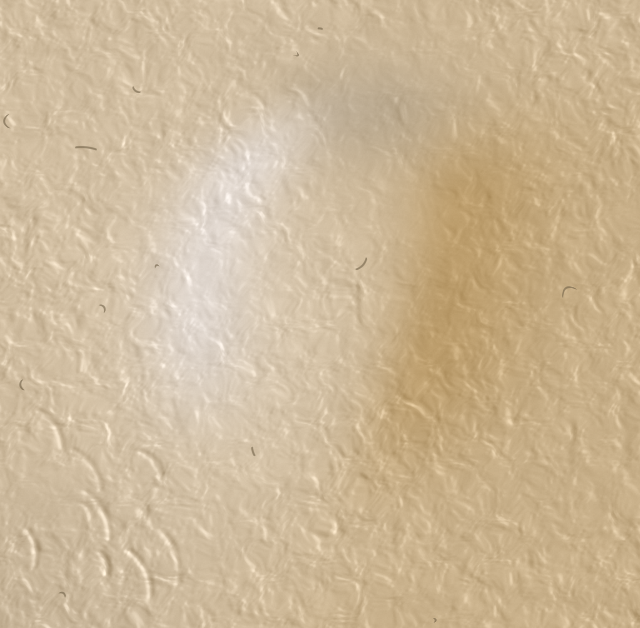
This texture is drawn by a WebGL 2 fragment shader. Its source:

```glsl
#version 300 es
precision highp float;
// Painted plaster wall with a soft dent: a pale lit arc on the left, an ochre
// shadow on the right and a grey one on top. A noise height field lit from the
// side gives the fine grain; creases and hairs are scattered by hashed loops.

#define SAND   vec3(0.785, 0.690, 0.540)
#define CREAM  vec3(0.815, 0.738, 0.622)
#define PALE   vec3(0.850, 0.785, 0.690)
#define SHEEN  vec3(0.885, 0.850, 0.820)
#define OCHRE  vec3(0.730, 0.605, 0.405)
#define GREY   vec3(0.715, 0.650, 0.550)
#define HAIR   vec3(0.430, 0.370, 0.270)
#define GRAIN  46.0
#define RELIEF 0.21
#define LIGHT  vec2(-0.88, -0.42)
#define CREASES 9
#define HAIRS  13

uniform vec2 u_resolution;
out vec4 fragColor;

float hash(vec2 p) {
    vec3 q = fract(vec3(p.xyx) * 0.1031);
    q += dot(q, q.yzx + 33.33);
    return fract((q.x + q.y) * q.z);
}

float noise(vec2 p) {
    vec2 i = floor(p), f = p - i;
    f = f * f * f * (f * (f * 6.0 - 15.0) + 10.0);
    return mix(mix(hash(i), hash(i + vec2(1, 0)), f.x),
               mix(hash(i + vec2(0, 1)), hash(i + vec2(1, 1)), f.x), f.y);
}

mat2 turn(float a) {
    return mat2(cos(a), sin(a), -sin(a), cos(a));
}

float bell(float d) {
    return exp(-d * d);
}

// Distance to a bent stroke of the given half length along the local x axis
float strokeDistance(vec2 q, float halfLength, float bend) {
    q.y -= bend * (q.x * q.x / halfLength - 0.5 * halfLength);
    q.x -= clamp(q.x, -halfLength, halfLength);
    return length(q);
}

// Plaster height: warped, rotated octaves plus raised creases at lower left
float height(vec2 p) {
    vec2 q = p * GRAIN + 40.0;
    q += 0.9 * vec2(noise(q * 0.7), noise(q * 0.7 + 71.0));
    float h = 0.0, amplitude = 0.52;
    for (int i = 0; i < 3; i++) {
        h += amplitude * noise(q);
        q = turn(0.65) * q * 2.03 + 17.0;
        amplitude *= 0.54;
    }
    for (int i = 0; i < CREASES; i++) {
        float k = float(i) * 3.7 + 5.0;
        vec2 centre = vec2(0.04 + 0.24 * hash(vec2(k, 1.0)), 0.04 + 0.34 * hash(vec2(k, 2.0)));
        float angle = 1.65 + 0.7 * hash(vec2(k, 3.0));
        float halfLength = 0.012 + 0.03 * hash(vec2(k, 4.0));
        float d = strokeDistance((p - centre) * turn(angle), halfLength, 0.25);
        h += 0.42 * bell(d / 0.0055);
    }
    return h;
}

// Soft colour of the wall with its dent
vec3 wallColour(vec2 p) {
    vec3 c = mix(CREAM, SAND, smoothstep(0.30, 0.78, p.x - 0.25 * (p.y - 0.5)));
    c = mix(c, PALE, 0.85 * bell(length((p - vec2(0.37, 0.47)) / vec2(0.26, 0.34))));
    c = mix(c, CREAM, 0.55 * smoothstep(0.72, 1.0, p.y) * smoothstep(0.4, 0.9, p.x));
    c *= 1.0 - 0.045 * bell(length(p / vec2(0.3, 0.25)));

    float ochreX = 0.735 - 0.45 * pow(max(0.76 - p.y, 0.0), 2.0);
    float side = p.x - ochreX;
    float ochre = bell(side / (side < 0.0 ? 0.075 : 0.15));
    ochre *= smoothstep(0.10, 0.45, p.y) * (1.0 - smoothstep(0.68, 0.88, p.y));
    c = mix(c, OCHRE, 0.88 * ochre);

    float grey = bell(length((p - vec2(0.58, 0.825)) / vec2(0.14, 0.085)));
    c = mix(c, GREY, 0.85 * grey);

    float sheenX = 0.315 + 2.0 * pow(max(p.y - 0.4, 0.0), 3.0);
    float sheen = bell((p.x - sheenX) / 0.085);
    sheen *= smoothstep(0.24, 0.50, p.y) * (1.0 - smoothstep(0.72, 0.89, p.y));
    return mix(c, SHEEN, 0.95 * sheen);
}

void main() {
    vec2 p = gl_FragCoord.xy / u_resolution.y;
    float pixel = 1.0 / u_resolution.y;
    vec3 colour = wallColour(p);

    // Side-lit grain, calmer inside the blurred shadows
    vec2 e = 0.003 * LIGHT;
    float slope = height(p - e) - height(p + e);
    float calm = bell(length((p - vec2(0.68, 0.66)) / vec2(0.16, 0.30)));
    float patches = 0.6 + 0.8 * noise(p * 9.0 + 3.0);
    float shade = RELIEF * slope + 0.22 * max(slope - 0.09, 0.0);
    colour += shade * patches * (1.0 - 0.55 * calm) * vec3(0.95, 1.0, 1.08);
    colour += 0.022 * (noise(p * 24.0) - 0.5) + 0.010 * (hash(floor(p * 502.0)) - 0.5);

    // Fine hairs and specks
    for (int i = 0; i < HAIRS; i++) {
        float k = float(i) * 2.3 + 11.0;
        vec2 centre = vec2(1.02 * hash(vec2(k, 5.0)), hash(vec2(k, 6.0)));
        float size = hash(vec2(k, 7.0));
        vec2 q = (p - centre) * turn(6.283 * hash(vec2(k, 8.0)));
        float d = strokeDistance(q, 0.002 + 0.020 * size * size * size, 1.4 * hash(vec2(k, 9.0)) - 0.7);
        float ink = 1.0 - smoothstep(0.0004, 0.0012 + pixel, d);
        colour = mix(colour, HAIR, 0.6 * ink);
    }
    fragColor = vec4(clamp(colour, 0.0, 1.0), 1.0);
}
```
